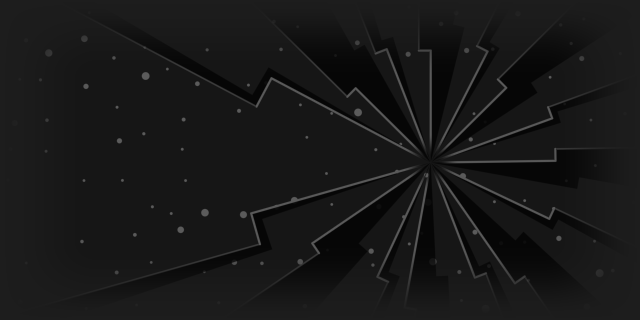
Write a Shadertoy shader that draws this background.

```glsl
#define HUB vec2(1.346, 0.492)
#define RIM_GRAY 0.112
#define CORE_GRAY 0.085
#define SHADOW_GRAY 0.018
#define LINE_GRAY 0.35
#define DOT_GRAY 0.37
#define LINE_HALF 0.0034
#define CELL 0.1
#define DOT_CHANCE 0.62

const int RAY_COUNT = 15;
// Per ray: angle in degrees, radius of the jog, signed shadow spread in degrees
const vec3 RAYS[RAY_COUNT] = vec3[](
    vec3(0.8, 0.39, -11.0), vec3(20.0, 0.404, -3.0), vec3(44.7, 0.332, -11.5),
    vec3(62.9, 0.39, -4.0), vec3(90.0, 0.35, -14.0), vec3(111.2, 0.38, -4.5),
    vec3(135.3, 0.33, -16.0), vec3(152.1, 0.563, -2.5), vec3(195.8, 0.583, 2.7),
    vec3(214.3, 0.448, 14.0), vec3(245.0, 0.394, 4.0), vec3(259.8, 0.46, 13.0),
    vec3(291.0, 0.385, 4.0), vec3(304.9, 0.46, 12.5), vec3(334.6, 0.41, -3.5));

vec3 hash3(vec2 p) {
    vec3 q = fract(vec3(p.xyx) * vec3(0.1031, 0.1030, 0.0973));
    q += dot(q, q.yxz + 33.33);
    return fract((q.xxy + q.yzz) * q.zyx);
}

vec2 rotate(vec2 p, float a) {
    float c = cos(a), s = sin(a);
    return vec2(c * p.x + s * p.y, c * p.y - s * p.x);
}

// Coverage of the half plane on the left of a jogged ray
float leftSide(vec2 q, float jog, float rise, float px) {
    float nearPart = smoothstep(-px, px, q.y);
    float farPart = smoothstep(-px, px, q.y - rise);
    return mix(nearPart, farPart, smoothstep(-px, px, q.x - jog));
}

// Distances to the near part (with its jog) and to the far part of a ray
vec2 rayDistance(vec2 q, float jog, float rise) {
    float nearPart = length(vec2(q.x - clamp(q.x, 0.0, jog), q.y));
    float notch = length(vec2(q.x - jog, q.y - clamp(q.y, 0.0, rise)));
    float farPart = length(vec2(min(q.x - jog, 0.0), q.y - rise));
    return vec2(min(nearPart, notch), farPart);
}

// One dot of random size in some of the grid cells
float scatteredDots(vec2 p, float px) {
    vec2 cell = floor(p / CELL);
    vec3 rnd = hash3(cell + 7.0);
    vec3 pick = hash3(cell + 61.0);
    vec2 center = (cell + 0.15 + 0.7 * rnd.xy) * CELL;
    float radius = mix(0.0042, 0.0125, rnd.z * rnd.z * rnd.z);
    float disc = 1.0 - smoothstep(-px, px, length(p - center) - radius);
    return disc * step(pick.x, DOT_CHANCE);
}

void mainImage(out vec4 fragColor, in vec2 fragCoord) {
    float px = 0.75 / iResolution.y;
    vec2 p = fragCoord / iResolution.y;
    float width = iResolution.x / iResolution.y;

    // Fade toward the border
    vec2 margin = min(p, vec2(width, 1.0) - p);
    float fade = smoothstep(0.0, 0.3, margin.x) * smoothstep(0.0, 0.24, margin.y);

    // Ground and dots
    float gray = mix(RIM_GRAY, CORE_GRAY, fade);
    gray = mix(gray, DOT_GRAY, scatteredDots(p, px) * fade * 0.95);

    // Shadows and lit edges of the rays
    vec2 toHub = p - HUB;
    float hubFade = smoothstep(0.02, 0.09, length(toHub));
    float shadow = 0.0;
    float light = 0.0;
    for (int i = 0; i < RAY_COUNT; i++) {
        vec3 ray = RAYS[i];
        float spread = radians(ray.z);
        float rise = ray.y > 0.5 ? 0.1 : 0.037;
        vec2 q = rotate(toHub, radians(ray.x));

        float litSide = leftSide(q, ray.y, rise, px);
        float darkSide = leftSide(rotate(q, spread), ray.y * (1.0 - spread), rise, px);
        shadow = max(shadow, abs(litSide - darkSide) * step(0.0, q.x));

        vec2 d = rayDistance(q, ray.y, rise);
        vec2 lit = 1.0 - smoothstep(-px, px, d - LINE_HALF * vec2(1.0, 0.75));
        light = max(light, max(lit.x, lit.y * 0.6));
    }
    gray = mix(gray, SHADOW_GRAY, shadow * fade * 0.9);
    gray = mix(gray, LINE_GRAY, light * fade * hubFade);

    fragColor = vec4(vec3(gray), 1.0);
}
```
